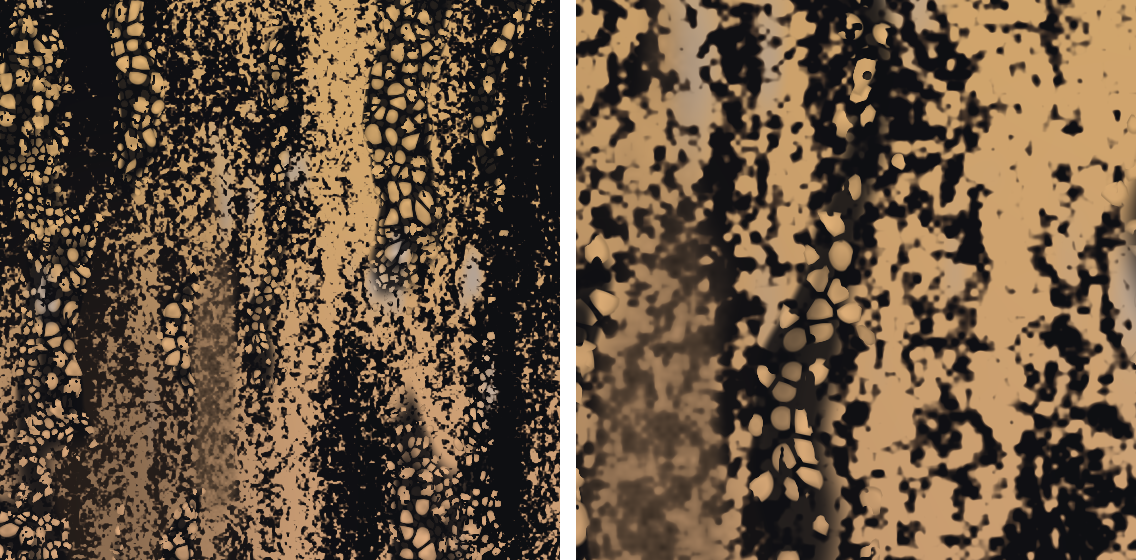
Left: the whole. Right: its middle third, enlarged.
Reproduce this texture procedurally as a Shadertoy shader.

```glsl
// Golden beads and fine grain flowing in vertical streaks over near-black lacquer.

const vec3 BLACK  = vec3(0.055, 0.057, 0.072);
const vec3 BROWN  = vec3(0.25, 0.19, 0.15);
const vec3 UMBER  = vec3(0.45, 0.35, 0.26);
const vec3 GOLD   = vec3(0.82, 0.65, 0.42);
const vec3 ROSE   = vec3(0.80, 0.62, 0.46);
const vec3 SILVER = vec3(0.68, 0.64, 0.62);

float hash(vec2 p) {
    vec3 q = fract(p.xyx * 0.1031);
    q += dot(q, q.yzx + 33.33);
    return fract((q.x + q.y) * q.z);
}

float noise(vec2 p) {
    vec2 i = floor(p), f = fract(p);
    f = f * f * (3.0 - 2.0 * f);
    float low = mix(hash(i), hash(i + vec2(1, 0)), f.x);
    float high = mix(hash(i + vec2(0, 1)), hash(i + vec2(1, 1)), f.x);
    return mix(low, high, f.y);
}

float fbm(vec2 p) {
    float sum = 0.0, weight = 0.55;
    for (int i = 0; i < 3; i++) {
        sum += weight * noise(p);
        p = p * 2.03 + 17.3;
        weight *= 0.5;
    }
    return sum / 0.9625;
}

// Soft elliptical zone, 1 at its centre
float haze(vec2 p, vec2 centre, vec2 size) {
    vec2 q = (p - centre) / size;
    return exp(-dot(q, q));
}

// How much of the fine grain is gold
float grainDensity(vec2 p) {
    float broad = fbm(vec2(p.x * 16.0, p.y * 1.8) + 3.7);
    float thin = fbm(vec2(p.x * 48.0, p.y * 6.0) + 21.0);
    float d = 0.46 + 0.8 * (broad - 0.5) + 0.5 * (thin - 0.5);
    d += 0.13 * haze(p, vec2(0.52, 0.62), vec2(0.16, 0.5));
    d -= 0.40 * haze(p, vec2(0.16, 0.95), vec2(0.17, 0.28));
    d -= 0.28 * haze(p, vec2(0.98, 0.72), vec2(0.14, 0.5));
    return d - 0.25 * haze(p, vec2(0.88, 0.1), vec2(0.06, 0.3));
}

// Strength of the vertical chains in which beads gather
float chain(vec2 p) {
    float bend = 1.4 * noise(p * vec2(3.0, 5.0));
    float n = noise(vec2(p.x * 15.0 + bend, p.y * 2.4) + 8.0);
    n += 0.22 * haze(p, vec2(0.75, 0.55), vec2(0.09, 0.6));
    n -= 0.32 * haze(p, vec2(0.98, 0.75), vec2(0.13, 0.38));
    n -= 0.22 * haze(p, vec2(0.54, 0.75), vec2(0.09, 0.4));
    return n - 0.5 * haze(p, vec2(0.385, 0.3), vec2(0.045, 0.36));
}

// Voronoi: nearest distance, second distance, nearest centre
vec4 cells(vec2 p, float seed) {
    vec2 base = floor(p);
    vec4 best = vec4(9.0, 9.0, 0.0, 0.0);
    for (int y = -1; y <= 1; y++)
    for (int x = -1; x <= 1; x++) {
        vec2 cell = base + vec2(x, y);
        vec2 jitter = vec2(hash(cell + seed), hash(cell + seed + 57.0));
        vec2 centre = cell + 0.1 + 0.8 * jitter;
        float d = length(p - centre);
        if (d < best.x) best = vec4(d, best.x, centre);
        else best.y = min(best.y, d);
    }
    return best;
}

// Returns bead cover, dark gap around the chain, depth inside the bead
vec3 beads(vec2 p, vec2 scale, float threshold, float seed) {
    vec4 c = cells(p * scale, seed);
    float id = hash(floor(c.zw) + seed + 113.0);
    float member = chain(c.zw / scale) + 0.16 * (id - 0.5);
    float radius = mix(0.42, 0.68, hash(floor(c.zw) + seed + 31.0));
    float depth = min(c.y - c.x - 0.11, radius - c.x);
    // Ragged dendrites eat into some beads from the rim
    float ragged = smoothstep(0.35, 0.75, id);
    float bite = smoothstep(0.45, 0.85, noise(p * vec2(190.0, 170.0)));
    float cover = smoothstep(0.0, 0.1, depth - 0.4 * ragged * bite);
    float gap = smoothstep(threshold - 0.04, threshold + 0.03, chain(p));
    return vec3(cover * step(threshold, member), gap, depth);
}

vec3 addBeads(vec3 color, vec3 bead, vec3 metal, float mottle) {
    float shade = mix(0.76, 1.0, smoothstep(0.0, 0.3, bead.z)) * (0.86 + 0.24 * mottle);
    color = mix(color, BLACK, 0.88 * bead.y);
    return mix(color, metal * shade, bead.x);
}

void mainImage(out vec4 fragColor, in vec2 fragCoord) {
    vec2 p = fragCoord / iResolution.xy;
    vec2 warped = p + 0.014 * (vec2(noise(p * 22.0), noise(p * 22.0 + 40.0)) - 0.5);

    // Metal tint: gold above, rosier below, silver in a few streaks
    float pale = smoothstep(0.64, 0.82, fbm(vec2(p.x * 11.0, p.y * 4.0) + 60.0));
    pale = max(pale, 0.9 * haze(p, vec2(0.88, 0.31), vec2(0.025, 0.07)));
    vec3 metal = mix(mix(ROSE, GOLD, smoothstep(0.1, 0.8, p.y)), SILVER, 0.8 * pale);

    // Fine worm-like grain, muted in the brown lower left
    float grain = 0.65 * noise(warped * vec2(150.0, 125.0)) + 0.35 * noise(p * 270.0 + 9.0);
    float density = grainDensity(p) + 0.25 * pale;
    float level = smoothstep(-0.16, 0.16, grain - 1.0 + density);
    float muted = 0.75 * haze(p, vec2(0.2, 0.12), vec2(0.22, 0.42));
    vec3 floorTone = mix(BLACK, BROWN * 0.75, muted);
    vec3 color = mix(floorTone, BROWN, smoothstep(0.0, 0.4, level));
    color = mix(color, mix(metal, UMBER, muted), smoothstep(0.3, 1.0, level));

    // Smooth muddy run
    float mud = haze(p, vec2(0.385, 0.3), vec2(0.045, 0.36));
    mud = smoothstep(0.3, 0.75, mud + 0.5 * (noise(p * vec2(42.0, 14.0)) - 0.5));
    color = mix(color, UMBER * (0.55 + 0.9 * grain), 0.75 * mud);

    // Small beads along the chain sides, large beads in their cores
    float mottle = noise(p * 75.0);
    color = addBeads(color, beads(warped, vec2(62.0, 55.0), 0.58, 5.0), metal, mottle);
    color = addBeads(color, beads(warped, vec2(35.0, 30.0), 0.66, 19.0), metal, mottle);

    fragColor = vec4(color, 1.0);
}
```
